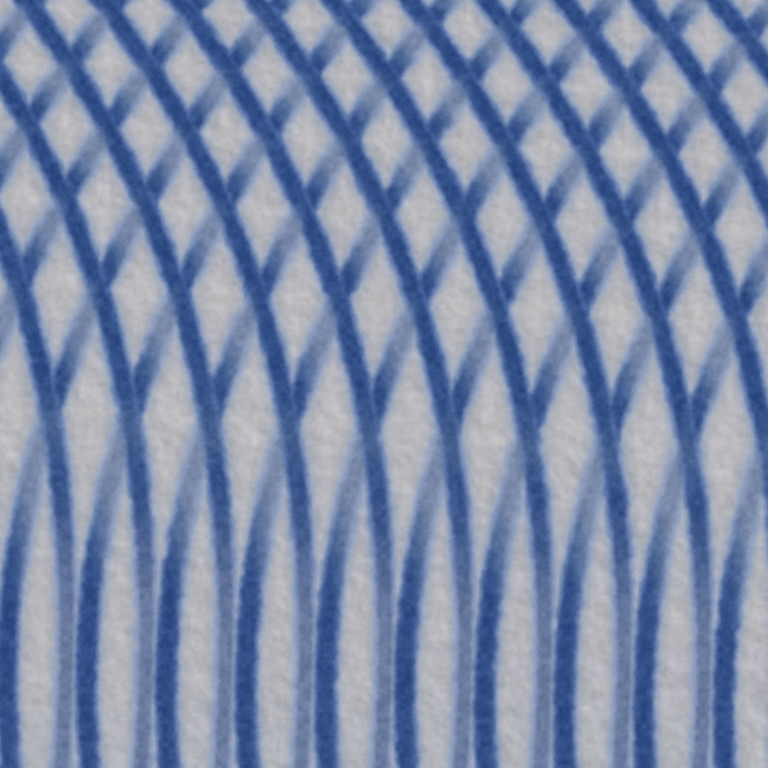
This pattern is drawn by a WebGL 1 fragment shader. Its source:

```glsl
precision highp float;
// Woven blue net: two families of curved strands crossing over rough grey paper.
uniform vec2 u_resolution;

const float PERIOD = 0.1037;      // horizontal spacing of strands
const float TILT = 0.045;         // the net sinks slightly to the right
const float FRONT_HALF = 0.0138;  // half widths of the strands
const float BACK_HALF = 0.0128;
const float SOFT = 0.0058;        // edge blur
const float HALO = 0.011;         // reach of the blue haze on the paper
const float SHADE = 0.026;        // reach of the grey shade on the paper
const float WOBBLE = 0.0035;      // edge roughness
const vec3 PAPER = vec3(0.735, 0.73, 0.742);
const vec3 PAPER_SHADE = vec3(0.64, 0.66, 0.715);
const vec3 HAZE = vec3(0.54, 0.63, 0.78);
const vec3 DEEP = vec3(0.19, 0.30, 0.52);
const vec3 MIDDLE = vec3(0.31, 0.41, 0.585);
const vec3 FADED = vec3(0.45, 0.51, 0.635);

float hash(vec2 p) {
  vec3 q = fract(vec3(p.xyx) * 0.1031);
  q += dot(q, q.yzx + 33.33);
  return fract((q.x + q.y) * q.z);
}

float noise(vec2 p) {
  vec2 i = floor(p), f = fract(p);
  f = f * f * (3.0 - 2.0 * f);
  return mix(mix(hash(i), hash(i + vec2(1.0, 0.0)), f.x),
             mix(hash(i + vec2(0.0, 1.0)), hash(i + 1.0), f.x), f.y);
}

float fbm(vec2 p) {
  float sum = 0.0, gain = 0.5;
  for (int i = 0; i < 4; i++) {
    sum += gain * noise(p);
    p = p * 2.03 + 17.1;
    gain *= 0.5;
  }
  return sum;
}

// Strand centre lines as cubics of depth s, and their slopes
float frontCurve(float s) { return 0.431 + s * (0.805 + s * (-0.728 + s * 0.195)); }
float frontSlope(float s) { return 0.805 + s * (-1.456 + s * 0.585); }
float backCurve(float s) { return 0.890 + s * (-0.764 + s * (0.36 + s * 0.045)); }
float backSlope(float s) { return -0.764 + s * (0.72 + s * 0.135); }

// Signed distance to the nearest repeated strand centre
float strand(float dx, float slope) {
  float nearest = mod(dx + 0.5 * PERIOD, PERIOD) - 0.5 * PERIOD;
  return nearest / sqrt(1.0 + slope * slope);
}

float cover(float d) { return 1.0 - smoothstep(-SOFT, SOFT, d); }

void main() {
  vec2 uv = gl_FragCoord.xy / u_resolution;
  float s = 1.0 - uv.y - TILT * (uv.x - 0.5);
  float rough = (fbm(uv * 75.0) - 0.47) * WOBBLE * 2.0;
  float grain = fbm(uv * 130.0 + 9.0) - 0.47;

  float frontX = uv.x - frontCurve(s);
  float across = fract(frontX / PERIOD);   // 0 right of a front strand, 1 at the next
  float front = strand(frontX, frontSlope(s));
  float back = strand(uv.x - backCurve(s), backSlope(s));
  float low = smoothstep(0.6, 0.84, s);
  float frontEdge = abs(front) - mix(FRONT_HALF, 0.0115, low) + rough;
  float backEdge = abs(back) - mix(BACK_HALF, 0.0142, low) + rough;

  // Paper with embossed grain, grey shade and blue haze beside the strands
  float gap = min(frontEdge, backEdge);
  float relief = fbm(uv * 48.0 + 0.12) - fbm(uv * 48.0 - 0.12);
  float shade = 1.0 - smoothstep(0.0, SHADE, gap);
  shade = max(shade, 0.4 * smoothstep(0.5, 1.0, s));
  vec3 color = mix(PAPER, PAPER_SHADE, 0.8 * shade);
  color += 0.15 * relief + 0.06 * grain;
  color = mix(color, HAZE, 0.65 * (1.0 - smoothstep(0.0, HALO, gap)));

  // Back strands: dark at the lower left of each cell, faded at the upper right
  float fade = smoothstep(mix(0.12, 0.26, low), mix(0.72, 0.85, low), across);
  vec3 backColor = mix(DEEP, MIDDLE, smoothstep(0.0, 0.5, fade));
  backColor = mix(backColor, FADED, smoothstep(0.4, 1.0, fade));
  backColor += 0.14 * grain + 0.05 * smoothstep(0.3, 1.0, abs(back) / BACK_HALF);
  color = mix(color, backColor, cover(backEdge) * mix(1.0, 0.85, fade));

  // Front strands: deep above, greyer where they cross, faded below
  float knot = exp(-pow((s - 0.575) / 0.04, 2.0));
  float crossing = cover(backEdge) * (1.0 - smoothstep(-0.012, 0.008, front));
  vec3 frontColor = mix(DEEP, MIDDLE, max(0.75 * knot, 0.6 * crossing));
  frontColor = mix(frontColor, FADED, 0.85 * low);
  frontColor += 0.14 * grain + 0.09 * smoothstep(0.3, 1.0, abs(front) / FRONT_HALF);
  float overBack = 1.0 - 0.8 * low * cover(backEdge);
  color = mix(color, frontColor, cover(frontEdge) * overBack);

  gl_FragColor = vec4(clamp(color, 0.0, 1.0), 1.0);
}
```
